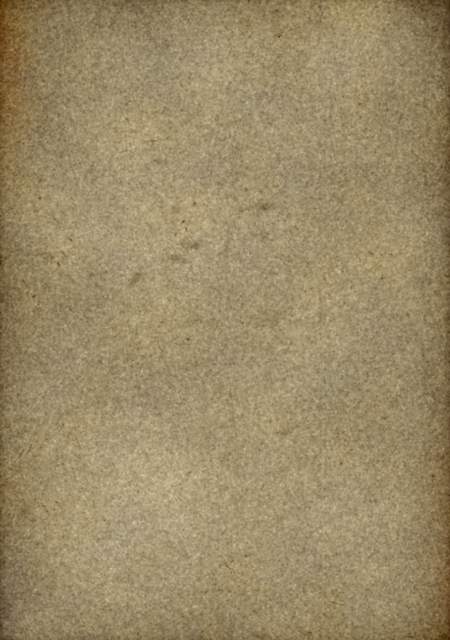
Write a Shadertoy shader that draws this texture.

```glsl
// Aged parchment: mottled tan sheet with fine grain, fibres, flecks and browned edges.

const vec3 TAN = vec3(0.60, 0.54, 0.40);
const vec3 UMBER = vec3(0.32, 0.24, 0.12);
const vec3 RUST_SHIFT = vec3(0.045, -0.01, -0.06);
const vec3 OCHRE_SHIFT = vec3(0.006, 0.0, -0.018);

vec3 hash3(vec2 p) {
    vec3 q = fract(p.xyx * vec3(0.1031, 0.1030, 0.0973));
    q += dot(q, q.yxz + 33.33);
    return fract((q.xxy + q.yzz) * q.zyx);
}

vec2 rotate(vec2 p, float angle) {
    float c = cos(angle), s = sin(angle);
    return vec2(c * p.x - s * p.y, s * p.x + c * p.y);
}

// Soft elliptical spot, 1 at its centre
float blob(vec2 p, vec2 size) {
    vec2 q = p / size;
    return exp(-dot(q, q));
}

// Cellular noise: each cell scatters one soft light or dark spot
float spots(vec2 p) {
    vec2 id = floor(p);
    float sum = 0.0;
    for (int y = -1; y <= 1; y++)
    for (int x = -1; x <= 1; x++) {
        vec2 cell = id + vec2(x, y);
        vec3 r = hash3(cell + 19.0);
        sum += (2.0 * r.z - 1.0) * blob(p - cell - r.xy, vec2(0.52));
    }
    return sum;
}

// Layers of spots, each turned and finer than the last
float clouds(vec2 p, float gain) {
    float sum = 0.0, amp = 1.0;
    for (int i = 0; i < 5; i++) {
        sum += amp * spots(p);
        p = rotate(p, 0.9) * 1.9 + 31.0;
        amp *= gain;
    }
    return sum;
}

// Scattered bent strokes; size is in cell widths
float strokes(vec2 p, float cells, vec2 size, float chance, float seed) {
    p *= cells;
    vec2 id = floor(p);
    float ink = 0.0;
    for (int y = -1; y <= 1; y++)
    for (int x = -1; x <= 1; x++) {
        vec2 cell = id + vec2(x, y);
        vec3 place = hash3(cell + seed);
        vec3 form = hash3(cell + seed + 57.0);
        vec2 q = rotate(p - cell - place.xy, 6.2832 * form.x);
        q.y += 2.0 * (form.y - 0.5) * q.x * q.x;
        ink += step(place.z, chance) * mix(0.25, 1.0, form.z) * blob(q, size);
    }
    return ink;
}

// A loose diagonal trail of rubbed marks
float smudges(vec2 p, vec2 start, vec2 end) {
    float ink = 0.0;
    for (int i = 0; i < 6; i++) {
        vec3 r = hash3(vec2(float(i), 23.0));
        vec2 centre = mix(start, end, float(i) / 5.0) + 0.06 * (r.xy - 0.5);
        vec2 q = rotate(p - centre, 1.6 * (r.z - 0.6));
        q.y += 16.0 * (r.x - 0.5) * q.x * q.x;
        ink += mix(0.5, 1.0, r.y) * blob(q, vec2(0.022, 0.009));
    }
    return ink;
}

// Browning that fades inwards from the borders
float edgeShade(vec2 p, float height, float wobble) {
    vec2 d = min(p, vec2(1.0, height) - p);
    vec2 soft = d * exp(0.3 * wobble);
    float side = 0.17 * exp(-soft.x / 0.085) + 0.07 * exp(-d.x / 0.008);
    float cap = 0.10 * exp(-soft.y / 0.065) + 0.03 * exp(-d.y / 0.008);
    return side + cap;
}

void mainImage(out vec4 fragColor, in vec2 fragCoord) {
    vec2 p = fragCoord / iResolution.x;
    float height = iResolution.y / iResolution.x;

    // Broad mottling and fine grain
    float mottle = clouds(p * 2.6 + 5.0, 0.55);
    float patches = clouds(p * 8.0 + 47.0, 0.75);
    float grain = 0.085 * spots(p * 215.0) + 0.034 * spots(rotate(p, 0.6) * 115.0);
    grain += 0.014 * spots(rotate(p, 1.2) * 52.0 + 9.0);
    float tone = 0.035 + 0.055 * mottle + 0.012 * patches + grain;

    // Pale fibres, dark hairs, flecks and stains
    float worn = smoothstep(-0.1, 0.9, patches);
    tone += 0.07 * strokes(p, 32.0, vec2(0.24, 0.045), 0.6, 3.0);
    tone -= 0.16 * worn * strokes(p, 17.0, vec2(0.24, 0.032), 0.5, 101.0);
    tone -= 0.28 * worn * strokes(p, 28.0, vec2(0.13, 0.07), 0.25, 211.0);
    tone -= 0.065 * strokes(p, 13.0, vec2(0.24, 0.13), 0.16, 307.0);
    tone -= 0.17 * smudges(p, vec2(0.33, 0.56 * height), vec2(0.61, 0.67 * height));
    tone -= edgeShade(p, height, mottle);

    // Tan sheet sliding towards umber in the dark parts
    vec3 color = tone > 0.0 ? TAN + tone : mix(TAN, UMBER, min(-tone / 0.28, 1.25));
    color += OCHRE_SHIFT * patches * 0.8;
    color += RUST_SHIFT * blob(p - vec2(0.0, 0.92 * height), vec2(0.06, 0.22));
    color += 0.5 * RUST_SHIFT * blob(p - vec2(1.0, 0.1 * height), vec2(0.05, 0.3));
    fragColor = vec4(clamp(color, 0.0, 1.0), 1.0);
}
```
